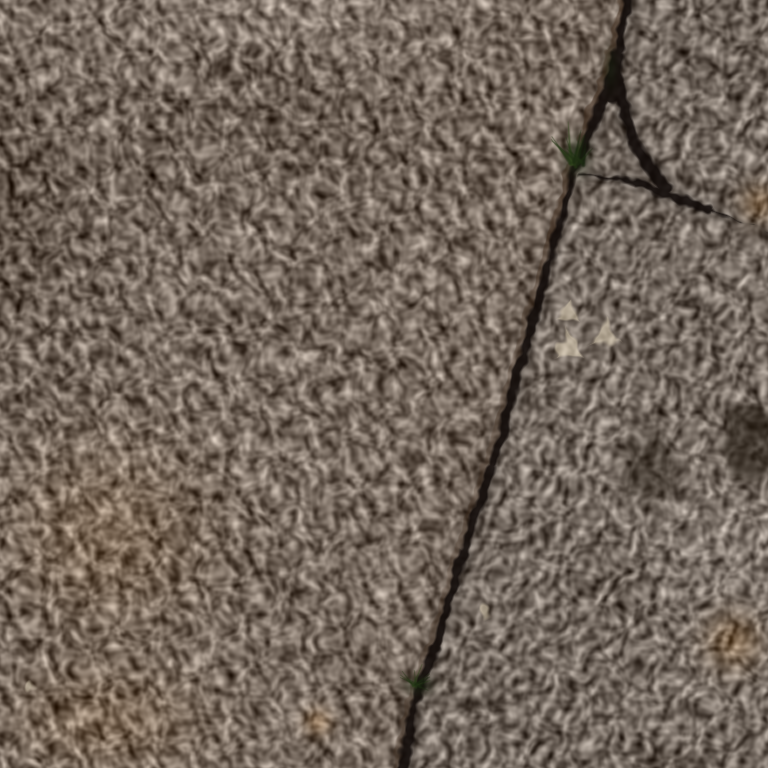
Write a three.js fragment shader that draws this texture.

```glsl
// Weathered granite paving with a slanting crack, a broken corner, grass tufts and stains.
varying vec2 vUv;

const vec3 STONE = vec3(0.463, 0.413, 0.371);
const vec3 CRACK_DARK = vec3(0.085, 0.06, 0.05);
const vec3 CRACK_WALL = vec3(0.30, 0.23, 0.175);
const vec3 GRASS_DARK = vec3(0.08, 0.13, 0.05);
const vec3 GRASS_LIGHT = vec3(0.23, 0.33, 0.13);
const vec3 PALE_CHIP = vec3(0.74, 0.69, 0.61);
const vec3 RUST = vec3(0.05, 0.0, -0.06);
const vec3 DAMP = vec3(0.235, 0.20, 0.165);
const vec2 GRAIN_FREQ = vec2(76.0, 44.0);
const float GRAIN_CONTRAST = 0.40;
const float FINE_CONTRAST = 0.26;
const float EDGE = 0.0018;

float hash(vec2 p) {
  vec3 q = fract(vec3(p.xyx) * 0.1031);
  q += dot(q, q.yzx + 33.33);
  return fract((q.x + q.y) * q.z);
}

vec2 gradient(vec2 cell) {
  float a = 6.2832 * hash(cell + 71.0);
  return vec2(cos(a), sin(a));
}

float noise(vec2 p) {
  vec2 i = floor(p), f = fract(p);
  vec2 u = f * f * f * (f * (f * 6.0 - 15.0) + 10.0);
  vec2 e = vec2(1.0, 0.0);
  float low = mix(dot(gradient(i), f), dot(gradient(i + e), f - e), u.x);
  float high = mix(dot(gradient(i + e.yx), f - e.yx), dot(gradient(i + 1.0), f - 1.0), u.x);
  return mix(low, high, u.y);
}

// Distance to a segment whose half width runs from wa to wb.
float taper(vec2 p, vec2 a, vec2 b, float wa, float wb) {
  vec2 d = b - a;
  float t = clamp(dot(p - a, d) / dot(d, d), 0.0, 1.0);
  return length(p - a - d * t) - mix(wa, wb, t);
}

float mainCrack(vec2 p) {
  float d = taper(p, vec2(0.522, -0.01), vec2(0.541, 0.089), 0.008, 0.005);
  d = min(d, taper(p, vec2(0.541, 0.089), vec2(0.566, 0.155), 0.005, 0.007));
  d = min(d, taper(p, vec2(0.566, 0.155), vec2(0.604, 0.280), 0.005, 0.006));
  d = min(d, taper(p, vec2(0.604, 0.280), vec2(0.640, 0.390), 0.005, 0.007));
  d = min(d, taper(p, vec2(0.640, 0.390), vec2(0.692, 0.575), 0.005, 0.007));
  d = min(d, taper(p, vec2(0.692, 0.575), vec2(0.746, 0.772), 0.007, 0.004));
  d = min(d, taper(p, vec2(0.746, 0.772), vec2(0.789, 0.880), 0.004, 0.008));
  d = min(d, taper(p, vec2(0.797, 0.880), vec2(0.803, 0.925), 0.014, 0.008));
  return min(d, taper(p, vec2(0.803, 0.925), vec2(0.818, 1.01), 0.006, 0.005));
}

float cornerCrack(vec2 p) {
  float d = taper(p, vec2(0.807, 0.885), vec2(0.824, 0.815), 0.008, 0.006);
  d = min(d, taper(p, vec2(0.824, 0.815), vec2(0.865, 0.757), 0.007, 0.008));
  d = min(d, taper(p, vec2(0.755, 0.774), vec2(0.830, 0.762), 0.001, 0.004));
  d = min(d, taper(p, vec2(0.830, 0.762), vec2(0.922, 0.727), 0.005, 0.006));
  return min(d, taper(p, vec2(0.922, 0.727), vec2(1.01, 0.695), 0.002, -0.002));
}

float triangle(vec2 p, float r) {
  return max(abs(p.x) * 0.87 + p.y * 0.5, -p.y) - r;
}

float blot(vec2 p, vec2 center, vec2 radius) {
  vec2 q = (p - center) / radius;
  return exp(-dot(q, q));
}

float cover(float d) {
  return 1.0 - smoothstep(-EDGE, EDGE, d);
}

// Fan of blades leaning around the given angle.
vec3 addTuft(vec3 col, vec2 p, vec2 root, float size, float lean, float spread) {
  for (int i = 0; i < 11; i++) {
    float k = float(i);
    float a = lean + spread * (hash(vec2(k, 3.0)) - 0.5);
    vec2 base = root + size * 0.35 * vec2(hash(vec2(k, 5.0)) - 0.5, hash(vec2(k, 7.0)) - 0.5);
    vec2 tip = base + size * (0.4 + 0.6 * hash(vec2(k, 9.0))) * vec2(cos(a), sin(a));
    float blade = cover(taper(p, base, tip, size * 0.04, 0.0));
    col = mix(col, mix(GRASS_DARK, GRASS_LIGHT, hash(vec2(k, 11.0))), blade * 0.7);
  }
  return col;
}

void main() {
  vec2 p = vUv;

  // Mineral grain, stretched along steep diagonals that differ on each slab
  vec2 warp = vec2(noise(p * 30.0), noise(p * 30.0 + 40.0));
  vec2 g = p + 0.007 * warp;
  float side = smoothstep(-0.01, 0.01, p.x - 0.52 - 0.30 * p.y);
  vec2 left = vec2(dot(g, vec2(0.90, 0.44)), dot(g, vec2(-0.44, 0.90)));
  vec2 right = vec2(dot(g, vec2(0.90, -0.44)), dot(g, vec2(0.44, 0.90)));
  float coarse = mix(noise(left * GRAIN_FREQ), noise(right * GRAIN_FREQ * 1.1 + 90.0), side);
  float grain = GRAIN_CONTRAST * coarse + FINE_CONTRAST * noise(g * 112.0 + 17.0);
  float patches = 0.035 * noise(p * 6.0 + 8.0) + 0.05 * noise(p * 17.0);
  vec3 col = STONE + (grain + patches) * vec3(1.0, 0.99, 0.97);
  col += side * vec3(-0.014, -0.005, 0.002);

  // Broad light, shade and rust
  float shade = 0.06 * blot(p, vec2(0.36, 1.0), vec2(0.25, 0.08)) + 0.06 * blot(p, vec2(0.92, 0.28), vec2(0.14, 0.09));
  shade -= 0.10 * blot(p, vec2(0.0, 0.72), vec2(0.08, 0.16)) + 0.04 * blot(p, vec2(0.35, 0.84), vec2(0.25, 0.08));
  shade -= 0.05 * blot(p, vec2(0.79, 0.25), vec2(0.06)) + 0.12 * blot(p, vec2(0.87, 0.0), vec2(0.05, 0.02));
  col += shade;
  float rust = 0.5 * blot(p, vec2(0.14, 0.30), vec2(0.13, 0.12)) + 0.5 * blot(p, vec2(0.14, 0.06), vec2(0.12, 0.07));
  rust += blot(p, vec2(0.955, 0.165), vec2(0.035)) + blot(p, vec2(0.414, 0.06), vec2(0.018));
  rust += blot(p, vec2(0.99, 0.735), vec2(0.025));
  col += RUST * rust;

  // Damp round stains
  vec2 s = p + 0.012 * warp;
  float damp = 1.0 - smoothstep(0.7, 1.15, length((s - vec2(0.977, 0.425)) / vec2(0.037, 0.052)));
  float faint = 1.0 - smoothstep(0.4, 1.25, length((s - vec2(0.847, 0.39)) / vec2(0.042, 0.058)));
  col = mix(col, DAMP + 0.4 * grain, max(0.9 * damp, 0.7 * faint));

  // Pale chips with broken outlines
  vec2 c = p + 0.010 * vec2(noise(p * 60.0), noise(p * 60.0 + 25.0));
  float chip = min(triangle(c - vec2(0.740, 0.592), 0.009), triangle(c - vec2(0.741, 0.549), 0.011));
  chip = min(chip, triangle(c - vec2(0.787, 0.562), 0.010));
  chip = min(chip, min(length(c - vec2(0.039, 0.104)) - 0.006, length(c - vec2(0.630, 0.205)) - 0.008));
  col = mix(col, PALE_CHIP + 0.4 * grain, 0.85 * (1.0 - smoothstep(-0.003, 0.003, chip)));

  // Cracks with ragged edges, a soft shadow and an earthy left wall
  vec2 w = p + 0.006 * vec2(noise(p * 38.0), noise(p * 38.0 + 30.0));
  float ragged = 0.004 * noise(p * 90.0);
  float d = min(mainCrack(w), cornerCrack(w)) + ragged;
  float wall = mainCrack(w + vec2(0.006, -0.002)) + ragged;
  float wallAmount = 0.45 + 0.3 * smoothstep(0.55, 0.75, p.y);
  col *= 1.0 - 0.22 * exp(-max(d, 0.0) * 170.0);
  col = mix(col, CRACK_WALL + 0.3 * grain, wallAmount * cover(wall));
  col = mix(col, CRACK_DARK + 0.08 * grain, 0.95 * (1.0 - smoothstep(-0.003, 0.002, d)));

  // Grass growing from the joint
  col = mix(col, GRASS_DARK, 0.7 * blot(p, vec2(0.751, 0.797), vec2(0.015, 0.022)));
  col = addTuft(col, p, vec2(0.752, 0.785), 0.055, 1.8, 2.2);
  col = mix(col, GRASS_DARK, 0.5 * blot(p, vec2(0.545, 0.108), vec2(0.018, 0.011)));
  col = addTuft(col, p, vec2(0.543, 0.106), 0.030, 1.5, 4.2);
  col = mix(col, GRASS_DARK, 0.4 * blot(p, vec2(0.795, 0.91), vec2(0.008, 0.025)));

  gl_FragColor = vec4(clamp(col, 0.0, 1.0), 1.0);
}
```
